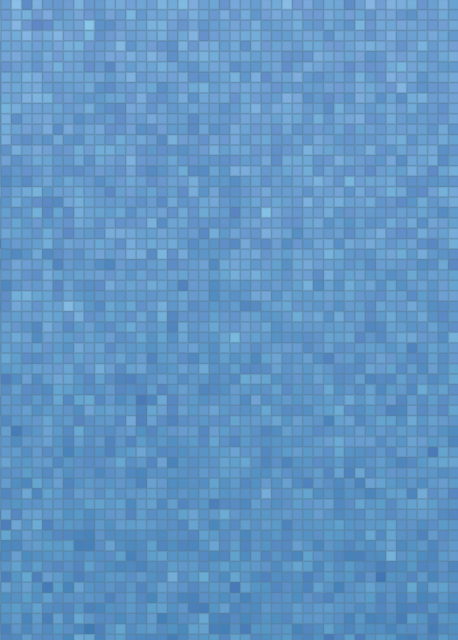
Give the GLSL for this pattern, as a Shadertoy shader.

```glsl
// Blue pool mosaic: small square tiles with thin grey grout, paler towards the top.

float hash(vec2 cell) {
    vec3 q = fract(cell.xyx * vec3(0.1031, 0.1030, 0.0973));
    q += dot(q, q.yzx + 33.33);
    return fract((q.x + q.y) * q.z);
}

// Layered sines: slow drift of brightness across the wall
float drift(vec2 cell) {
    return sin(cell.x * 0.31 + 1.7 * sin(cell.y * 0.13))
         + sin(cell.y * 0.23 - cell.x * 0.11 + 2.0);
}

vec3 tileColor(vec2 cell, float height) {
    vec3 base = mix(vec3(0.335, 0.565, 0.765), vec3(0.445, 0.640, 0.835), height);

    // Most tiles stay near the base shade
    float shade = hash(cell) + hash(cell + 71.3) - 1.0;
    shade += 0.06 * drift(cell);

    // A few tiles are clearly paler or deeper
    float rare = hash(cell + 137.9);
    shade += 0.7 * step(0.965, rare) - 0.6 * step(rare, 0.04);

    // Slight lean towards violet or cyan
    float hue = hash(cell + 211.7) - 0.5;
    return base + shade * vec3(0.070, 0.082, 0.052) + hue * vec3(0.030, -0.025, 0.005);
}

void mainImage(out vec4 fragColor, in vec2 fragCoord) {
    // 44 tiles across, square cells
    float pixel = 44.0 / iResolution.x;
    vec2 p = fragCoord * pixel - vec2(0.08, 0.56);
    vec3 color = tileColor(floor(p), fragCoord.y / iResolution.y);

    // Soft translucent grout along the cell borders
    vec2 edge = 0.5 - abs(fract(p) - 0.5);
    vec2 line = 1.0 - smoothstep(vec2(0.0), vec2(0.06 + pixel), edge);
    float grout = max(line.x, line.y);
    color = mix(color, vec3(0.35, 0.49, 0.59), 0.5 * grout);

    fragColor = vec4(color, 1.0);
}
```
